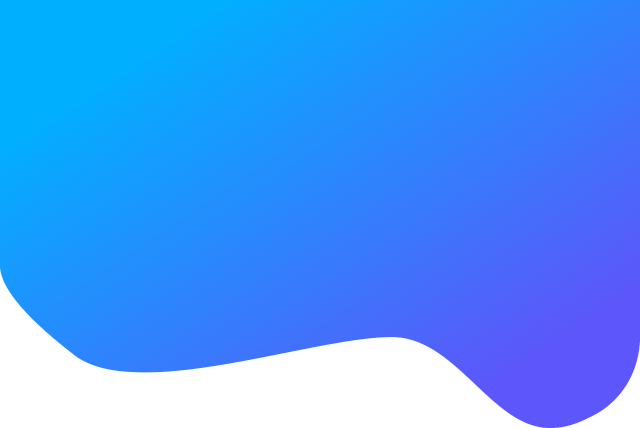
Write a WebGL 2 fragment shader that draws this background.

```glsl
#version 300 es
precision highp float;

uniform vec2 u_resolution;
out vec4 fragColor;

const vec3 SKY = vec3(0.0, 0.69, 1.0);
const vec3 VIOLET = vec3(0.365, 0.337, 0.98);
const vec3 PAPER = vec3(1.0);

// Gradient span along the diagonal, from 0 at top left to 2 at bottom right
const float GRADIENT_START = 0.32;
const float GRADIENT_END = 1.68;

// Lower edge as chained cubic curves, each sharing its end with the next
const int SEGMENTS = 6;
const vec2 EDGE[19] = vec2[19](
    vec2(0.0, 0.380),
    vec2(0.0, 0.318), vec2(0.0586, 0.236), vec2(0.120, 0.166),
    vec2(0.150, 0.136), vec2(0.189, 0.130), vec2(0.228, 0.130),
    vec2(0.349, 0.130), vec2(0.521, 0.2125), vec2(0.612, 0.2125),
    vec2(0.7135, 0.2125), vec2(0.768, 0.0), vec2(0.859, 0.0),
    vec2(0.8855, 0.0), vec2(0.9036, 0.0117), vec2(0.9245, 0.0273),
    vec2(0.970, 0.0604), vec2(1.0, 0.1306), vec2(1.0, 0.2144)
);

vec2 bezier(vec2 a, vec2 b, vec2 c, vec2 d, float t) {
    float s = 1.0 - t;
    return s * s * s * a + 3.0 * s * t * (s * b + t * c) + t * t * t * d;
}

vec2 bezierTangent(vec2 a, vec2 b, vec2 c, vec2 d, float t) {
    float s = 1.0 - t;
    return 3.0 * (s * s * (b - a) + 2.0 * s * t * (c - b) + t * t * (d - c));
}

// Approximate signed distance in pixels, positive above the edge
float edgeDistance(vec2 uv) {
    int first = 0;
    for (int i = 1; i < SEGMENTS; i++) {
        if (uv.x >= EDGE[3 * i].x) first = 3 * i;
    }
    vec2 a = EDGE[first], b = EDGE[first + 1];
    vec2 c = EDGE[first + 2], d = EDGE[first + 3];

    // Every segment rises in x, so bisection finds its parameter
    float low = 0.0, high = 1.0;
    for (int i = 0; i < 18; i++) {
        float middle = 0.5 * (low + high);
        if (bezier(a, b, c, d, middle).x < uv.x) low = middle;
        else high = middle;
    }
    float t = 0.5 * (low + high);
    vec2 tangent = bezierTangent(a, b, c, d, t) * u_resolution;
    float height = (uv.y - bezier(a, b, c, d, t).y) * u_resolution.y;
    return height * abs(tangent.x) / max(length(tangent), 1e-4);
}

void main() {
    vec2 uv = gl_FragCoord.xy / u_resolution;

    // Diagonal gradient with flat ends
    float diagonal = uv.x + 1.0 - uv.y;
    float blend = (diagonal - GRADIENT_START) / (GRADIENT_END - GRADIENT_START);
    vec3 fill = mix(SKY, VIOLET, clamp(blend, 0.0, 1.0));

    // Wave over the plain ground, softened across one pixel
    float coverage = clamp(edgeDistance(uv) + 0.5, 0.0, 1.0);
    fragColor = vec4(mix(PAPER, fill, coverage), 1.0);
}
```
